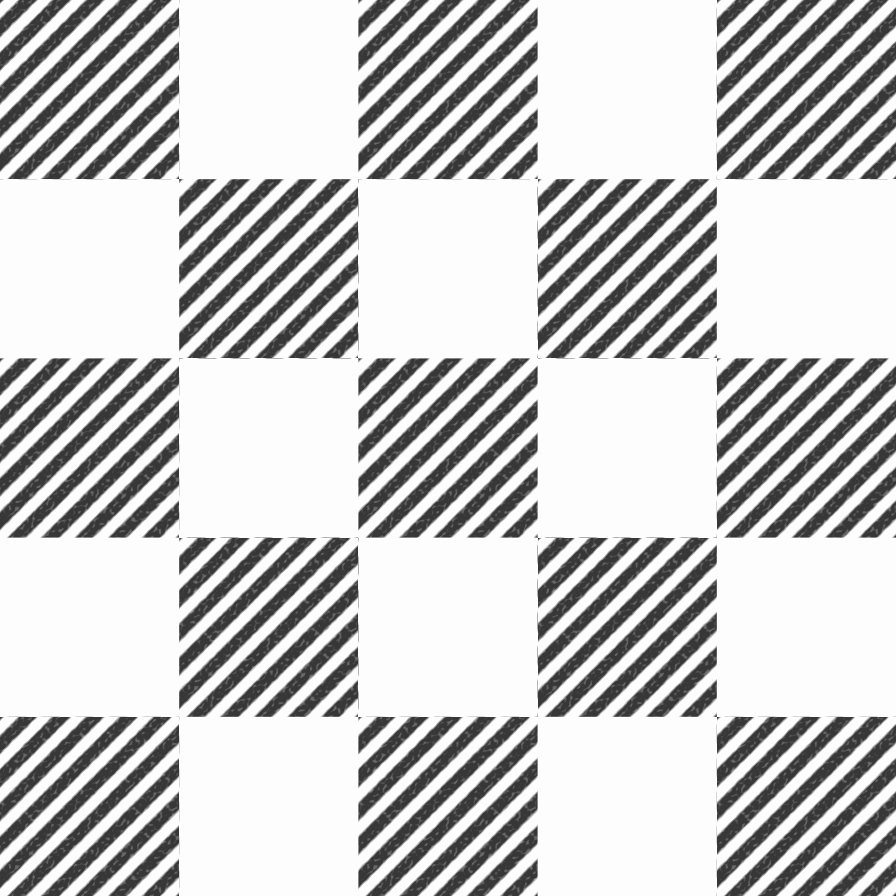
This pattern is drawn by a Shadertoy shader. Its source:

```glsl
// Checkerboard of white squares and squares hatched with grainy diagonal charcoal stripes.

const float CELLS = 5.0;             // squares across and down
const float STRIPES = 5.33;          // stripe periods along a square's side
const float STRIPE_FILL = 0.535;     // dark share of each period
const float EDGE_SOFTNESS = 0.0026;  // stripe edge blur, canvas units
const float EDGE_WEAR = 0.0008;      // stripe edge wobble, canvas units
const vec2 GRAIN_FREQ = vec2(36.0, 54.0); // grain along and across the stripes
const float GRAIN_AMOUNT = 0.85;
const vec3 PAPER = vec3(0.992);
const vec3 INK = vec3(0.215);
const vec3 WORN_INK = vec3(0.44);

vec2 hashGradient(vec2 p) {
    vec3 q = fract(vec3(p.xyx) * vec3(0.1031, 0.1030, 0.0973));
    q += dot(q, q.yzx + 33.33);
    float angle = 6.28318 * fract((q.x + q.y) * q.z);
    return vec2(cos(angle), sin(angle));
}

float gradientNoise(vec2 p) {
    vec2 i = floor(p);
    vec2 f = p - i;
    vec2 u = f * f * f * (f * (f * 6.0 - 15.0) + 10.0);
    float a = dot(hashGradient(i), f);
    float b = dot(hashGradient(i + vec2(1, 0)), f - vec2(1, 0));
    float c = dot(hashGradient(i + vec2(0, 1)), f - vec2(0, 1));
    float d = dot(hashGradient(i + vec2(1, 1)), f - vec2(1, 1));
    return mix(mix(a, b, u.x), mix(c, d, u.x), u.y);
}

// Signed distance to the hatched squares, positive inside, in canvas units.
float checkerDistance(vec2 cell, vec2 local) {
    vec2 toEdge = min(local, 1.0 - local);
    float side = mod(cell.x + cell.y, 2.0) < 0.5 ? 1.0 : -1.0;
    return side * min(toEdge.x, toEdge.y) / CELLS;
}

// Signed distance to the rising diagonal stripes, positive inside.
float stripeDistance(vec2 local) {
    float phase = fract(STRIPES * (local.x - local.y));
    float inside = 0.5 * STRIPE_FILL - abs(phase - 0.5);
    return inside / (STRIPES * CELLS * sqrt(2.0));
}

void mainImage(out vec4 fragColor, in vec2 fragCoord) {
    float pixel = 1.0 / min(iResolution.x, iResolution.y);
    vec2 grid = fragCoord / iResolution.xy * CELLS;
    vec2 cell = floor(grid);
    vec2 local = grid - cell;

    // Grain follows the stripe direction and repeats in every square
    vec2 along = vec2(local.x + local.y, local.x - local.y) * sqrt(0.5);
    float grain = gradientNoise(along * GRAIN_FREQ + 80.0);
    float wobble = gradientNoise(along * GRAIN_FREQ * 0.7 + 190.0);

    // Coverage of squares and stripes
    float square = clamp(checkerDistance(cell, local) / pixel + 0.5, 0.0, 1.0);
    float blur = max(EDGE_SOFTNESS, pixel);
    float stripe = clamp((stripeDistance(local) + EDGE_WEAR * wobble) / blur + 0.5, 0.0, 1.0);

    // Worn ink on paper
    float wear = GRAIN_AMOUNT * smoothstep(0.02, 0.5, grain);
    vec3 ink = mix(INK, WORN_INK, wear);
    fragColor = vec4(mix(PAPER, ink, square * stripe), 1.0);
}
```
